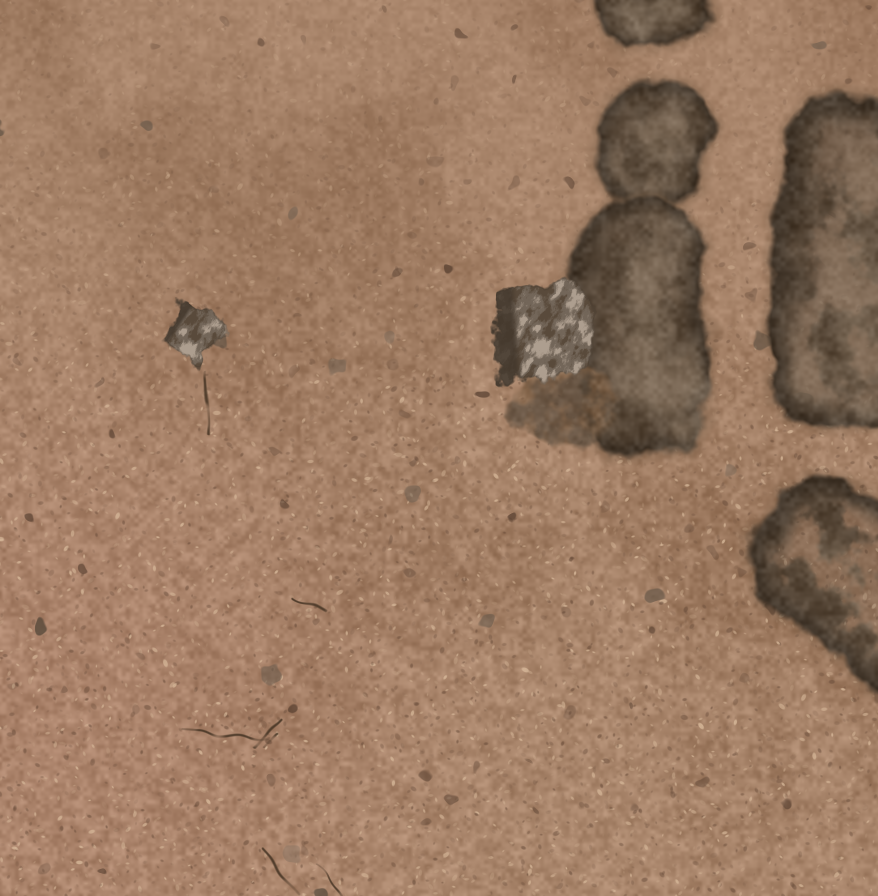
This texture is drawn by a WebGL 2 fragment shader. Its source:

```glsl
#version 300 es
precision highp float;

uniform vec2 u_resolution;
out vec4 fragColor;

const vec3 SAND = vec3(0.665, 0.525, 0.422);
const vec3 SAND_SHADE = vec3(0.605, 0.465, 0.362);
const vec3 SAND_RED = vec3(0.675, 0.505, 0.415);
const vec3 GRIT_LIGHT = vec3(0.84, 0.72, 0.60);
const vec3 GRIT_DARK = vec3(0.40, 0.29, 0.22);
const vec3 STONE_DARK = vec3(0.26, 0.215, 0.17);
const vec3 STONE_MID = vec3(0.35, 0.29, 0.23);
const vec3 STONE_LIGHT = vec3(0.50, 0.43, 0.355);
const vec3 EARTH = vec3(0.44, 0.34, 0.25);
const vec3 CHIP_GREY = vec3(0.45, 0.40, 0.35);
const vec3 CHIP_PALE = vec3(0.68, 0.62, 0.56);
const vec3 TWIG = vec3(0.24, 0.18, 0.12);
const float GRAIN = 0.17;
const float STONE_EDGE = 0.0048;

// Stones: centre and half size, then tilt and amount of sand on top
const int STONES = 5;
const vec4 STONE_BOX[STONES] = vec4[](
    vec4(0.729, 0.992, 0.060, 0.040), vec4(0.730, 0.837, 0.061, 0.064),
    vec4(0.717, 0.632, 0.069, 0.140), vec4(0.960, 0.707, 0.092, 0.186),
    vec4(0.980, 0.335, 0.150, 0.088));
const vec2 STONE_FORM[STONES] = vec2[](
    vec2(0.1, 0.0), vec2(-0.1, 0.1), vec2(0.05, 0.1), vec2(-0.1, 0.4), vec2(-0.65, 1.0));

// Twigs: start and end
const int TWIGS = 7;
const vec4 TWIG_LINE[TWIGS] = vec4[](
    vec4(0.20, 0.183, 0.30, 0.177), vec4(0.285, 0.168, 0.312, 0.197),
    vec4(0.295, 0.168, 0.308, 0.180), vec4(0.228, 0.585, 0.234, 0.515),
    vec4(0.33, 0.335, 0.365, 0.318), vec4(0.29, 0.055, 0.335, 0.0),
    vec4(0.355, 0.038, 0.38, 0.0));

vec2 hash2(vec2 p) {
    return fract(sin(vec2(dot(p, vec2(127.1, 311.7)), dot(p, vec2(269.5, 183.3)))) * 43758.5453);
}

float noise(vec2 p) {
    vec2 i = floor(p), f = fract(p);
    f = f * f * (3.0 - 2.0 * f);
    return mix(mix(hash2(i).x, hash2(i + vec2(1, 0)).x, f.x),
               mix(hash2(i + vec2(0, 1)).x, hash2(i + vec2(1, 1)).x, f.x), f.y);
}

mat2 rotation(float a) { return mat2(cos(a), sin(a), -sin(a), cos(a)); }

float fbm(vec2 p) {
    float sum = 0.0, amp = 0.53;
    for (int i = 0; i < 4; i++, amp *= 0.5) {
        sum += amp * noise(p);
        p = rotation(0.6) * p * 2.03 + 7.3;
    }
    return sum;
}

float roundBox(vec2 p, vec2 halfSize, float radius) {
    vec2 q = abs(p) - halfSize + radius;
    return length(max(q, 0.0)) + min(max(q.x, q.y), 0.0) - radius;
}

float segment(vec2 p, vec2 a, vec2 b) {
    vec2 d = b - a;
    return length(p - a - d * clamp(dot(p - a, d) / dot(d, d), 0.0, 1.0));
}

// Scattered, randomly turned ellipses: coverage and a random tone
vec2 flecks(vec2 p, float scale, float density, float radius, float stretch, float seed) {
    vec2 q = rotation(seed) * p * scale, cell = floor(q);
    vec2 place = hash2(cell + seed * 17.0), kind = hash2(cell + seed * 31.0 + 5.0);
    vec2 d = rotation(kind.y * 6.283) * (fract(q) - 0.3 - 0.4 * place);
    float size = radius * mix(0.5, 1.0, place.x);
    float dist = (length(d * vec2(1.0, stretch)) - size) / scale;
    return vec2(smoothstep(0.0014, -0.0014, dist) * step(kind.x, density), place.y);
}

vec3 ground(vec2 p) {
    float lower = smoothstep(0.95, 0.4, p.y);
    float shade = smoothstep(0.4, 0.75, fbm(p * 5.0) + 0.14 * (p.y - 0.5) + 0.10 * (p.x - 0.5));
    vec3 col = mix(SAND, SAND_SHADE, 0.9 * shade);
    col = mix(col, SAND_RED, 0.6 * smoothstep(0.6, 0.0, length(p - vec2(0.05, 0.2))));
    float grain = 0.55 * noise(p * 210.0) + 0.45 * noise(rotation(0.7) * p * 105.0 + 9.0) - 0.5;
    col += GRAIN * grain * mix(0.6, 1.0, lower);
    // Fine grit
    for (int i = 0; i < 4; i++) {
        float s = float(i) + 0.4;
        vec2 light = flecks(p, 48.0 + 14.0 * s, 0.27, 0.23, 1.8, s);
        vec2 dark = flecks(p, 46.0 + 13.0 * s, 0.25, 0.21, 1.5, s + 4.0);
        col = mix(col, GRIT_DARK, dark.x * (0.08 + 0.5 * dark.y * dark.y) * mix(0.4, 1.0, lower));
        col = mix(col, GRIT_LIGHT, light.x * (0.08 + 0.75 * pow(light.y, 3.0)) * mix(0.35, 1.0, lower));
    }
    // Pebbles
    vec2 warped = p + 0.009 * (vec2(noise(p * 90.0), noise(p * 90.0 + 40.0)) - 0.5);
    vec2 small = flecks(warped, 25.0, 0.15, 0.18, 1.3, 2.3);
    vec2 large = flecks(warped, 12.0, 0.13, 0.15, 1.25, 5.7);
    col = mix(col, GRIT_DARK * 0.85, small.x * (0.2 + 0.6 * small.y * small.y));
    return mix(col, mix(CHIP_GREY, STONE_MID, large.y), large.x * (0.3 + 0.55 * large.y));
}

// Broken slate flake with pale streaks and a dark left side
vec3 flake(vec3 col, vec2 p, vec2 halfSize, float tilt) {
    vec2 q = rotation(tilt) * p;
    float d = roundBox(q, halfSize, 0.006) + 0.030 * (fbm(p * 48.0 + 3.0) - 0.5);
    float streak = fbm(rotation(0.5) * p * vec2(120.0, 75.0));
    vec3 face = mix(STONE_MID, CHIP_GREY, smoothstep(0.3, 0.48, streak));
    face = mix(face, CHIP_PALE, smoothstep(0.52, 0.70, streak));
    face = mix(face, STONE_DARK, 0.85 * smoothstep(-0.5, -0.7, q.x / halfSize.x));
    face = mix(face, STONE_DARK, 0.5 * smoothstep(-0.004, 0.0, d));
    return mix(col, face, smoothstep(0.002, -0.002, d));
}

void main() {
    vec2 p = gl_FragCoord.xy / u_resolution.y;
    vec3 sand = ground(p), col = sand;
    float mottle = fbm(p * 28.0), fine = 0.6 * noise(p * 190.0) + 0.4 * noise(p * 95.0 + 5.0);

    // Embedded stones
    for (int i = 0; i < STONES; i++) {
        vec2 size = STONE_BOX[i].zw, q = rotation(-STONE_FORM[i].x) * (p - STONE_BOX[i].xy);
        float narrow = min(size.x, size.y);
        float d = roundBox(q, size, 0.7 * narrow) + 0.034 * (fbm(p * 22.0 + 11.0) - 0.5);
        float depth = clamp(-d / narrow, 0.0, 1.0);
        float lit = 0.25 * q.x / size.x - 0.22 * q.y / size.y;
        float glow = smoothstep(0.2, 0.95, depth + 1.3 * (mottle - 0.5) + lit);
        vec3 stone = mix(mix(STONE_DARK, STONE_MID, smoothstep(0.0, 0.35, depth)), STONE_LIGHT, 0.75 * glow);
        stone += 0.14 * (fine - 0.5) + 0.12 * (mottle - 0.5);
        float dust = STONE_FORM[i].y * smoothstep(0.15, 0.5, depth) * smoothstep(0.42, 0.6, mottle);
        stone = mix(stone, sand * 0.93, 0.8 * dust);
        col = mix(col, EARTH, 0.35 * smoothstep(0.014, 0.0, d));
        col = mix(col, stone, smoothstep(STONE_EDGE, -STONE_EDGE, d));
    }

    // Earth and slate flakes
    float soil = length((p - vec2(0.632, 0.552)) / vec2(0.060, 0.05)) + 0.8 * (mottle - 0.5);
    vec3 soilColor = mix(STONE_MID, EARTH * 1.15, smoothstep(0.35, 0.6, mottle)) + 0.15 * (fine - 0.5);
    col = mix(col, soilColor, 0.8 * smoothstep(1.08, 0.85, soil));
    col = flake(col, p - vec2(0.608, 0.630), vec2(0.053, 0.050), -0.08);
    col = flake(col, p - vec2(0.213, 0.626), vec2(0.028, 0.026), 0.6);

    // Twigs
    vec2 bent = p + 0.010 * (vec2(noise(p * 45.0), noise(p * 45.0 + 20.0)) - 0.5);
    float broken = smoothstep(0.2, 0.6, noise(p * 70.0 + 3.0));
    for (int i = 0; i < TWIGS; i++) {
        float d = segment(bent, TWIG_LINE[i].xy, TWIG_LINE[i].zw);
        col = mix(col, TWIG, mix(0.25, 0.8, broken) * smoothstep(0.0024, 0.0002, d));
    }
    fragColor = vec4(clamp(col, 0.0, 1.0), 1.0);
}
```
